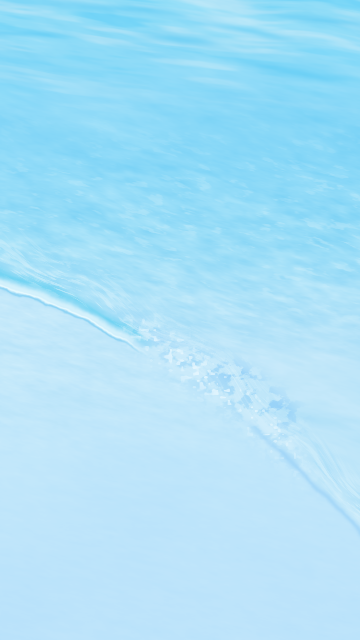
This texture is drawn by a Shadertoy shader. Its source:

```glsl
float hash(vec2 p) {
    vec3 q = fract(vec3(p.xyx) * 0.1031);
    q += dot(q, q.yzx + 33.33);
    return fract((q.x + q.y) * q.z);
}

float noise(vec2 p) {
    vec2 cell = floor(p), f = fract(p);
    f = f * f * (3.0 - 2.0 * f);
    float low = mix(hash(cell), hash(cell + vec2(1, 0)), f.x);
    float high = mix(hash(cell + vec2(0, 1)), hash(cell + vec2(1, 1)), f.x);
    return mix(low, high, f.y);
}

float fbm(vec2 p) {
    float sum = 0.0, weight = 0.533;
    for (int i = 0; i < 4; i++) {
        sum += weight * noise(p);
        p = mat2(1.6, 1.2, -1.2, 1.6) * p + 7.3;
        weight *= 0.5;
    }
    return sum;
}

// Stretched noise that keeps its long axis across the water
float streaks(vec2 p, vec2 scale) {
    return 0.55 * noise(p * scale) + 0.3 * noise(p * scale * 2.1 + 19.7)
         + 0.15 * noise(p * scale * 4.3 + 41.1);
}

float band(float d, float width) {
    return exp(-d * d / (width * width));
}

// Soft lens-shaped trough that sinks toward the right
float trough(vec2 uv, vec2 center, vec2 size, float slope) {
    vec2 d = uv - center;
    d.y += slope * d.x;
    d /= size;
    return exp(-dot(d, d));
}

float shoreHeight(float x) {
    return 0.56 - 0.16 * x - 0.23 * x * x;
}

vec3 waterGradient(float y) {
    vec3 c = mix(vec3(0.73, 0.895, 0.975), vec3(0.61, 0.87, 0.97), smoothstep(0.42, 0.65, y));
    c = mix(c, vec3(0.545, 0.85, 0.97), smoothstep(0.60, 0.76, y));
    return mix(c, vec3(0.58, 0.87, 0.97), smoothstep(0.84, 0.99, y));
}

vec3 addRipples(vec3 color, vec2 uv, vec2 p) {
    vec2 q = p + vec2(0.0, 0.12 * p.x + 0.014 * noise(p * vec2(8.0, 16.0)));
    float far = smoothstep(0.78, 0.97, uv.y);
    float wave = streaks(q, vec2(6.0, 62.0));
    color = mix(color, vec3(0.76, 0.91, 0.97), 0.75 * far * smoothstep(0.5, 0.74, wave));
    color = mix(color, vec3(0.44, 0.83, 0.97), 0.75 * far * smoothstep(0.48, 0.26, wave));

    vec2 bent = uv + vec2(0.0, 0.008 * (noise(p * vec2(18.0, 40.0)) - 0.5));
    float dark = trough(bent, vec2(0.32, 0.986), vec2(0.24, 0.008), 0.05)
               + trough(bent, vec2(0.70, 0.950), vec2(0.17, 0.007), 0.09)
               + trough(bent, vec2(0.88, 0.970), vec2(0.12, 0.006), 0.06)
               + trough(bent, vec2(0.49, 0.940), vec2(0.11, 0.007), 0.07)
               + trough(bent, vec2(0.06, 0.947), vec2(0.16, 0.005), 0.04)
               + trough(bent, vec2(0.86, 0.885), vec2(0.24, 0.006), 0.10);
    color = mix(color, vec3(0.41, 0.81, 0.96), 0.75 * clamp(dark, 0.0, 1.0));

    // Broad pale reflections, then short fine wrinkles nearer the shore
    float sheen = streaks(q + vec2(0.0, 0.15 * p.x), vec2(6.0, 27.0));
    color += (sheen - 0.5) * vec3(0.12, 0.045, 0.012);
    float middle = smoothstep(0.40, 0.53, uv.y) * smoothstep(0.88, 0.62, uv.y);
    vec2 slanted = q + vec2(0.0, 0.12 * p.x);
    float wrinkles = streaks(slanted, vec2(34.0, 120.0)) - 0.5;
    color += wrinkles * vec3(0.15, 0.06, 0.015) * (0.3 + 0.8 * middle);
    float glints = smoothstep(0.60, 0.80, streaks(slanted + 5.3, vec2(42.0, 130.0)));
    return mix(color, vec3(0.79, 0.93, 0.98), 0.4 * glints * middle);
}

vec3 sandColor(vec2 uv, vec2 p) {
    vec3 color = mix(vec3(0.735, 0.89, 0.98), vec3(0.757, 0.907, 0.98), smoothstep(0.0, 0.45, uv.y));
    vec2 q = p + vec2(0.0, 0.22 * p.x);
    float nearShore = smoothstep(0.22, 0.5, uv.y);
    float film = streaks(q, vec2(12.0, 75.0)) - 0.5;
    float grain = streaks(q + 3.7, vec2(55.0, 170.0)) - 0.5;
    return color + film * vec3(0.06, 0.025, 0.006) * (0.25 + nearShore)
                 + grain * vec3(0.055, 0.025, 0.006) * (0.35 + nearShore)
                 + (fbm(p * 5.0) - 0.5) * vec3(0.025, 0.012, 0.0);
}

vec3 addShore(vec3 color, vec2 uv, vec2 p, float d) {
    // Clear curl with its ragged white lip on the left
    float left = smoothstep(0.43, 0.32, uv.x);
    float wobble = 0.009 * (fbm(p * 45.0) - 0.5);
    float curl = band(d - 0.013 + wobble, 0.009) * smoothstep(0.45, 0.36, uv.x);
    float curlTone = 0.65 + 0.5 * noise(vec2(p.x * 55.0, d * 180.0));
    color = mix(color, vec3(0.45, 0.83, 0.95), min(0.9 * curl * curlTone, 1.0));
    color = mix(color, vec3(0.86, 0.96, 0.99), 0.75 * left * band(d + 0.002 + wobble, 0.006));
    color = mix(color, vec3(0.93, 0.99, 1.0), 0.8 * left * band(d + 0.007 + wobble, 0.0018));
    color = mix(color, vec3(0.48, 0.80, 0.95), 0.7 * left * band(d + 0.011 + wobble, 0.0020));

    // Fine swept threads above the break
    vec2 along = vec2(p.x + 0.6 * d, d + 0.05 * noise(p * 12.0));
    float threads = streaks(along, vec2(48.0, 190.0));
    float apron = smoothstep(0.0, 0.025, d) * smoothstep(0.11, 0.03, d);
    color = mix(color, vec3(0.84, 0.945, 0.985), 0.6 * apron * smoothstep(0.5, 0.75, threads));
    color = mix(color, vec3(0.60, 0.85, 0.97), 0.35 * apron * smoothstep(0.42, 0.22, threads));

    // Tumbled foam with blue hollows and small bright drops
    float reach = smoothstep(0.28, 0.46, uv.x) * smoothstep(0.92, 0.74, uv.x);
    float foam = reach * band(d - 0.018, 0.034);
    float clumps = fbm(p * vec2(70.0, 95.0));
    color = mix(color, vec3(0.82, 0.93, 0.985), 0.7 * foam * smoothstep(0.44, 0.66, clumps));
    float hollow = trough(uv, vec2(0.66, 0.415), vec2(0.07, 0.020), 0.2)
                 + trough(uv, vec2(0.77, 0.362), vec2(0.06, 0.024), 0.2) + 0.4 * foam;
    color = mix(color, vec3(0.57, 0.81, 0.97), 0.8 * clamp(hollow, 0.0, 1.0) * smoothstep(0.54, 0.38, clumps));
    float drops = smoothstep(0.68, 0.88, noise(p * vec2(165.0, 190.0) + 11.0));
    color = mix(color, vec3(0.93, 0.98, 1.0), 0.7 * foam * drops);

    // Low shaded edge and its white rim on the right
    float right = smoothstep(0.64, 0.80, uv.x);
    color = mix(color, vec3(0.60, 0.82, 0.97), 0.65 * right * band(d + 0.002 + wobble, 0.006));
    return mix(color, vec3(0.84, 0.94, 0.985), right * band(d - 0.018 + wobble, 0.012) * (0.2 + 0.6 * clumps));
}

void mainImage(out vec4 fragColor, in vec2 fragCoord) {
    vec2 uv = fragCoord / iResolution.xy;
    vec2 p = fragCoord / iResolution.y;
    float d = uv.y - shoreHeight(uv.x) + 0.006 * (noise(p * 16.0) - 0.5);
    vec3 water = addRipples(waterGradient(uv.y), uv, p);
    vec3 color = mix(sandColor(uv, p), water, smoothstep(-0.006, 0.012, d));
    color = addShore(color, uv, p, d);
    fragColor = vec4(clamp(color, 0.0, 1.0), 1.0);
}
```
